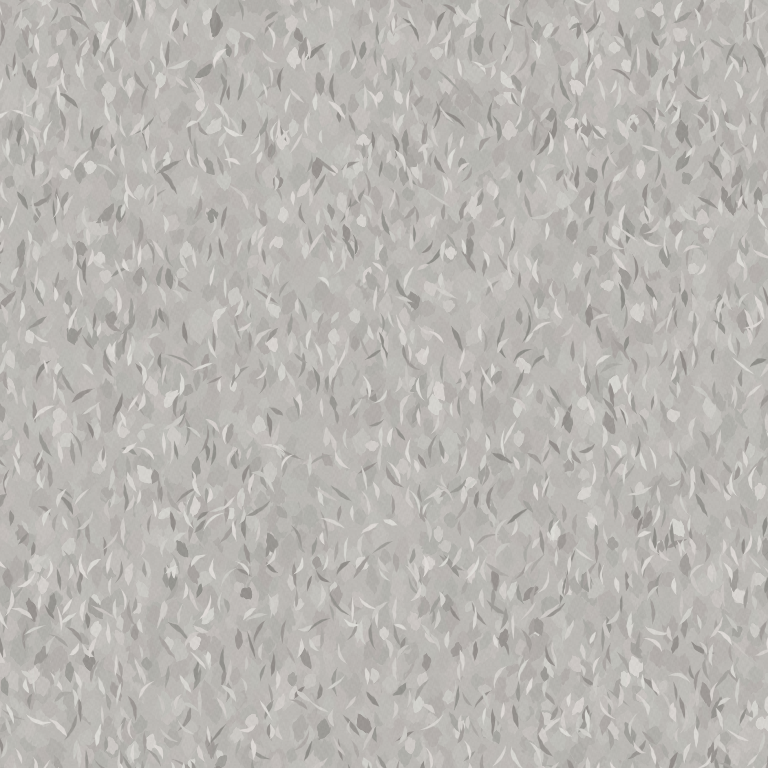
Write a WebGL 2 fragment shader that draws this texture.

```glsl
#version 300 es
precision highp float;
// Grey vinyl flooring: pale stone chips pressed mostly upright into a warm base.
// Each layer scatters one pointed, bent chip per grid cell; broad quiet chips
// lie below, then dark and light chips, then thin curved slivers.

uniform vec2 u_resolution;
out vec4 fragColor;

vec3 hash3(vec2 cell, float seed) {
  vec3 h = fract(vec3(cell.xyx + seed * 7.31) * vec3(0.1031, 0.1030, 0.0973));
  h += dot(h, h.yxz + 33.33);
  return fract((h.xxy + h.yxx) * h.zyx);
}

// Warm grey of a given brightness, hue shifted a little by tint (-1 to 1).
vec3 warmGrey(float tone, float tint) {
  return vec3(tone) + vec3(0.010, 0.0, -0.016) + tint * vec3(0.006, -0.004, 0.0);
}

// Layered sines, about -1 to 1, to roughen outlines and surfaces.
float ripple(vec2 p, float phase) {
  float a = sin(p.x * 410.0 + 2.0 * sin(p.y * 270.0 + phase));
  float b = sin(p.y * 330.0 - p.x * 190.0 + 2.3 * sin(p.x * 530.0 - phase));
  return 0.5 * (a + b);
}

// Signed distance (approximate) to an upright chip with pointed ends.
float chipDistance(vec2 q, vec2 halfSize, float bend, float rough, float phase) {
  float along = q.y / halfSize.y;
  q.x += bend * halfSize.y * (along * along - 0.4);
  float lens = abs(q.x) / halfSize.x + along * along - 1.0;
  return (lens + rough * ripple(q, phase)) * halfSize.x;
}

// Paints one layer of scattered chips over the colour below.
vec3 chipLayer(vec3 below, vec2 p, vec2 grid, vec2 maxHalf, float tilt, float bend,
               float chance, vec2 tones, float edge, float seed) {
  vec2 home = floor(p * grid);
  vec3 colour = below;
  for (int j = -1; j <= 1; j++) {
    for (int i = -1; i <= 1; i++) {
      vec2 cell = home + vec2(i, j);
      vec3 place = hash3(cell, seed);
      if (place.z > chance) continue;
      vec3 form = hash3(cell, seed + 11.0);
      vec3 look = hash3(cell, seed + 23.0);

      // Most chips stand nearly upright; a few lean far over.
      float lean = form.z * 2.0 - 1.0;
      float angle = tilt * (0.55 * lean + 0.9 * lean * lean * lean * lean * lean);
      vec2 q = p - (cell + place.xy) / grid;
      q = mat2(cos(angle), -sin(angle), sin(angle), cos(angle)) * q;

      vec2 halfSize = maxHalf * mix(vec2(0.5), vec2(1.0), form.xy);
      float d = chipDistance(q, halfSize, bend * (look.z * 2.0 - 1.0), 0.22, look.x * 40.0);
      float cover = 1.0 - smoothstep(-edge, edge, d);
      float tone = mix(tones.x, tones.y, look.x) + 0.008 * ripple(p * 1.7, look.y * 30.0);
      colour = mix(colour, warmGrey(tone, look.y * 2.0 - 1.0), cover);
    }
  }
  return colour;
}

void main() {
  vec2 p = gl_FragCoord.xy / u_resolution.y;
  float edge = max(0.0010, 0.7 / u_resolution.y);
  vec3 colour = warmGrey(0.725, 0.0);

  // Broad, quiet chips that mottle the base.
  colour = chipLayer(colour, p, vec2(40, 26), vec2(0.015, 0.023), 0.4, 0.15, 1.0,
                     vec2(0.675, 0.758), edge * 1.4, 1.0);
  colour = chipLayer(colour, p, vec2(43, 29), vec2(0.013, 0.021), 0.4, 0.15, 1.0,
                     vec2(0.680, 0.758), edge * 1.4, 2.0);

  // Distinct light and dark chips.
  colour = chipLayer(colour, p, vec2(38, 27), vec2(0.009, 0.015), 0.6, 0.2, 0.30,
                     vec2(0.755, 0.835), edge, 3.0);
  colour = chipLayer(colour, p, vec2(36, 25), vec2(0.008, 0.017), 0.6, 0.2, 0.24,
                     vec2(0.570, 0.675), edge, 4.0);

  // Thin curved slivers.
  colour = chipLayer(colour, p, vec2(48, 34), vec2(0.0032, 0.019), 0.8, 0.3, 0.42,
                     vec2(0.550, 0.670), edge, 5.0);
  colour = chipLayer(colour, p, vec2(50, 35), vec2(0.0032, 0.017), 0.9, 0.35, 0.50,
                     vec2(0.770, 0.860), edge, 6.0);

  // Fine surface grain.
  float grain = hash3(floor(p * 420.0), 9.0).x - 0.5;
  colour += 0.014 * grain + 0.004 * ripple(p * 1.3, 4.0);
  fragColor = vec4(colour, 1.0);
}
```
